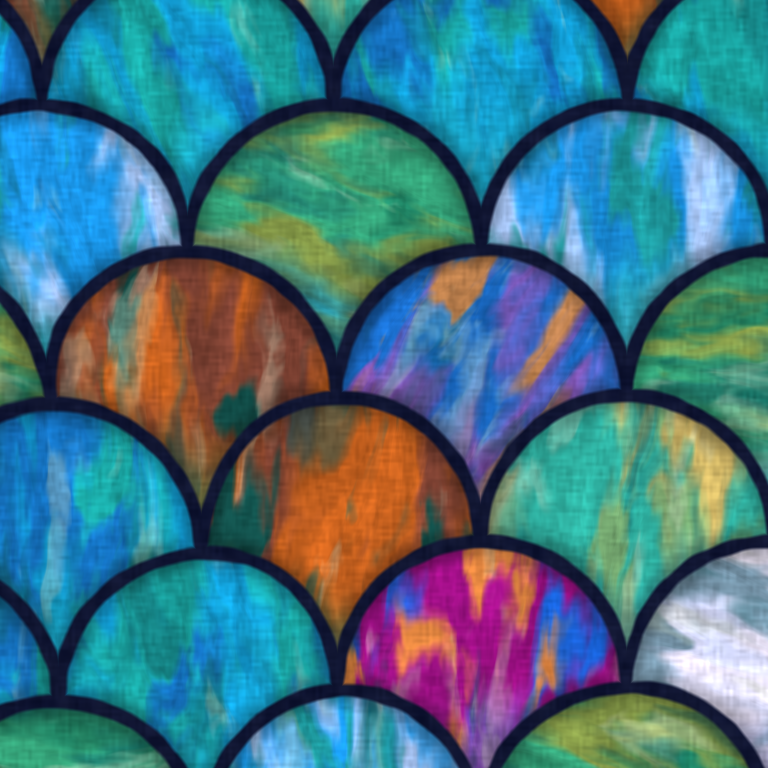
Write a Shadertoy shader that draws this pattern.

```glsl
// Overlapping fish-scale panes of marbled glass, parted by dark navy leading.
// Rows of circles are laid from back to front; each pane is filled with
// streaked, warped noise in one of eight colour families, on a woven ground.

// Colour families: blue, pale blue, olive, rust, violet, peach, magenta, white
const vec3 BASE[8] = vec3[8](
    vec3(.07, .62, .84), vec3(.10, .58, .90), vec3(.20, .62, .46), vec3(.50, .26, .20),
    vec3(.10, .42, .78), vec3(.18, .68, .62), vec3(.62, .06, .52), vec3(.80, .83, .97));
const vec3 ACCENT[8] = vec3[8](
    vec3(.10, .64, .63), vec3(.66, .78, .97), vec3(.52, .60, .28), vec3(.78, .38, .12),
    vec3(.52, .34, .72), vec3(.78, .68, .38), vec3(.10, .40, .88), vec3(.93, .90, .98));
const vec3 DEEP[8] = vec3[8](
    vec3(.08, .45, .76), vec3(.12, .62, .64), vec3(.12, .50, .38), vec3(.07, .31, .29),
    vec3(.74, .50, .30), vec3(.46, .66, .44), vec3(.88, .52, .25), vec3(.46, .58, .66));
const vec3 TIP[8] = vec3[8](
    vec3(.10, .66, .78), vec3(.14, .66, .72), vec3(.09, .65, .82), vec3(.36, .48, .30),
    vec3(.58, .30, .70), vec3(.22, .70, .72), vec3(.50, .34, .78), vec3(.72, .72, .94));
const float TILT[8] = float[8](.1, .15, 1.4, .1, -.65, 0., .15, 1.1);

// Family of each pane, four to a row, from the top row down
const int FAMILY[28] = int[28](
    3, 5, 3, 0,   0, 0, 0, 0,   1, 2, 1, 0,   2, 3, 4, 2,
    0, 3, 5, 0,   0, 0, 6, 7,   2, 1, 2, 0);

float hash(vec2 p) {
    vec3 q = fract(p.xyx * .1031);
    q += dot(q, q.yzx + 33.33);
    return fract((q.x + q.y) * q.z);
}

float noise(vec2 p) {
    vec2 i = floor(p), f = fract(p);
    f = f * f * (3. - 2. * f);
    return mix(mix(hash(i), hash(i + vec2(1, 0)), f.x),
               mix(hash(i + vec2(0, 1)), hash(i + vec2(1, 1)), f.x), f.y);
}

float fbm(vec2 p) {
    float sum = 0., amp = .53;
    for (int i = 0; i < 4; i++) {
        sum += amp * noise(p);
        p = mat2(1.6, 1.2, -1.2, 1.6) * p + 5.7;
        amp *= .5;
    }
    return sum;
}

// Marbled fill; q is the position in pane radii from the pane centre
vec3 marble(vec2 q, vec2 id, int family) {
    float a = TILT[family] + (hash(id + 7.) - .5) * .5;
    vec2 s = mat2(cos(a), -sin(a), sin(a), cos(a)) * q * vec2(2.7, 1.) + id * 17.3 + 50.;
    s += 1.1 * (vec2(fbm(s + 3.), fbm(s + 19.)) - .5);

    vec3 col = mix(BASE[family], ACCENT[family], smoothstep(.42, .64, fbm(s)));
    col = mix(col, DEEP[family], smoothstep(.50, .68, fbm(s * 1.2 + 23.)));
    float low = -q.y + 1.4 * (fbm(s * .8 + 41.) - .5);
    col = mix(col, TIP[family], .85 * smoothstep(.05, .75, low));

    // Dark green clouds and pale glints
    col = mix(col, vec3(.06, .36, .38), .5 * smoothstep(.58, .76, fbm(s * 1.1 + 61.)));
    col = mix(col, vec3(.80, .84, .74), .35 * smoothstep(.60, .78, fbm(s * 1.6 + 83.)));
    return col * (.78 + .44 * fbm(s * 3. + 9.));
}

void mainImage(out vec4 fragColor, in vec2 fragCoord) {
    vec2 uv = fragCoord / iResolution.y;

    // The cloth sags a little at the lower left, and lines waver by hand
    float sag = (1. - smoothstep(.35, .62, uv.y)) * (1. - smoothstep(.12, .58, uv.x));
    vec2 p = uv + sag * vec2(-.021, .019);
    p += .004 * (vec2(noise(uv * 9.), noise(uv * 9. + 31.)) - .5);

    // Lay rows back to front, keeping the topmost pane and its edge distance
    float radius = .1905, edge = 1.;
    vec2 local = vec2(0), id = vec2(0);
    for (int row = 0; row < 7; row++) {
        float left = .0545 - radius * float(row & 1);
        float column = floor((p.x - left) / (2. * radius) + .5);
        vec2 q = p - vec2(left + column * 2. * radius, 1.052 - .1895 * float(row));
        float d = length(q) - radius;
        if (d < 0.) {
            edge = -d;
            local = q / radius;
            id = vec2(column, row);
        } else {
            edge = min(edge, d);
        }
    }
    int family = FAMILY[int(id.y) * 4 + (int(id.x) & 3)];
    vec3 col = marble(local, id, family);

    // Shade beside the leading, then the leading itself
    col *= mix(.72, 1., smoothstep(.006, .035, edge));
    float halfWidth = .0088 + .003 * (noise(uv * 40.) - .5);
    float soft = max(.003, .75 / iResolution.y);
    vec3 lead = vec3(.04, .06, .17) + .04 * noise(uv * 60.);
    col = mix(lead, col, smoothstep(halfWidth - soft, halfWidth + soft, edge));

    // Woven thread grain
    float weave = noise(uv * vec2(230, 60)) + noise(uv * vec2(60, 230)) - 1.;
    col *= 1. + .11 * weave;
    fragColor = vec4(clamp(col + .012 * weave, 0., 1.), 1);
}
```
